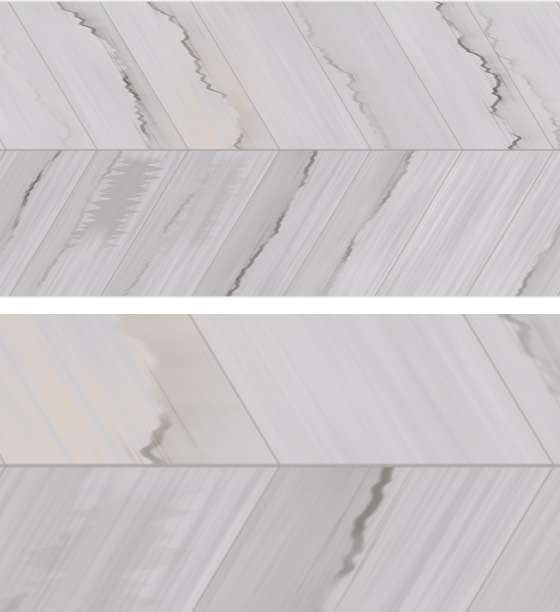
Top: the whole. Bottom: its middle third, enlarged.
Reproduce this texture procedurally as a Shadertoy shader.

```glsl
// Chevron of pale marble-wood planks: two mirrored rows of slanted boards meet at a seam.
// Mirroring the height about the seam and shearing x gives straight plank coordinates;
// each plank then gets a tone, stretched grain, a wandering vein and a stain beside it.

float hash(vec2 p) {
    p = fract(p * vec2(0.1031, 0.1137));
    p += dot(p, p.yx + 33.33);
    return fract((p.x + p.y) * p.x * 7.13);
}

vec2 gradientAt(vec2 cell) {
    float angle = 6.2832 * hash(cell + 91.0);
    return vec2(cos(angle), sin(angle));
}

float gradientNoise(vec2 p) {
    vec2 i = floor(p), f = fract(p);
    vec2 w = f * f * f * (f * (f * 6.0 - 15.0) + 10.0);
    vec2 e = vec2(1.0, 0.0);
    float low = mix(dot(gradientAt(i), f), dot(gradientAt(i + e), f - e), w.x);
    float high = mix(dot(gradientAt(i + e.yx), f - e.yx), dot(gradientAt(i + 1.0), f - 1.0), w.x);
    return mix(low, high, w.y);
}

float fbm(vec2 p) {
    float sum = 0.0, gain = 1.0;
    for (int i = 0; i < 4; i++) {
        sum += gain * gradientNoise(p);
        p = p * 2.03 + 17.0;
        gain *= 0.5;
    }
    return sum;
}

// Per plank: vein position, vein strength, signed stain width, tone shift
const vec4 upperPlanks[7] = vec4[7](
    vec4(0.70, 0.10, 0.10, 0.00), vec4(0.70, 0.85, 0.22, 0.00),
    vec4(0.58, 0.80, 0.22, 0.01), vec4(0.30, 0.00, 0.10, -0.005),
    vec4(0.14, 0.35, 0.22, -0.01), vec4(0.68, 0.95, 0.14, 0.01),
    vec4(0.10, 0.30, 0.10, 0.01));
const vec4 lowerPlanks[7] = vec4[7](
    vec4(0.58, 0.80, -0.25, -0.03), vec4(0.25, 0.30, -0.30, -0.03),
    vec4(0.30, 0.40, -0.30, -0.03), vec4(0.43, 0.90, -0.35, -0.03),
    vec4(0.45, 0.75, -0.45, -0.005), vec4(0.50, 0.00, 0.20, -0.005),
    vec4(0.55, 0.60, 0.30, -0.005));

void mainImage(out vec4 fragColor, in vec2 fragCoord) {
    vec2 p = fragCoord / iResolution.y;
    p.x *= 1.882 * iResolution.y / iResolution.x;
    float pixel = 1.0 / iResolution.y;

    // Plank coordinates: across the boards, and distance from the seam
    float fromSeam = abs(p.y - 0.497);
    float lower = step(p.y, 0.497);
    float across = p.x + 0.6 * fromSeam;
    float s = (across - 0.02) / 0.307;
    float index = clamp(floor(s), 0.0, 6.0);
    float f = s - index;
    vec4 plank = lower > 0.5 ? lowerPlanks[int(index)] : upperPlanks[int(index)];
    float seed = index * 13.7 + lower * 57.3;

    // Base tone with clouds and grain running along the board
    float cloud = fbm(vec2(across * 7.0 + seed, fromSeam * 3.0));
    float grain = fbm(vec2(across * 55.0 + seed, fromSeam * 2.5));
    float fiber = gradientNoise(vec2(across * 190.0 + seed, fromSeam * 6.0));
    vec3 color = vec3(0.815, 0.806, 0.814) + plank.w + 0.025 * cloud;
    color += mix(0.02, 0.06, lower) * grain + mix(0.012, 0.03, lower) * fiber;

    // Wandering vein, straighter in the lower row
    float wander = 0.30 * gradientNoise(vec2(fromSeam * 5.0, seed))
        + 0.12 * gradientNoise(vec2(fromSeam * 22.0, seed + 5.0))
        + 0.07 * gradientNoise(vec2(fromSeam * 75.0, seed + 9.0));
    float offset = f - plank.x - wander * mix(1.0, 0.45, lower);

    // Soft stain fading away from one side of the vein
    float side = offset * sign(plank.z);
    float stain = smoothstep(-0.02, 0.03, side) * exp(-max(side, 0.0) / abs(plank.z));
    stain *= clamp(0.6 + 0.8 * cloud + 0.5 * grain, 0.0, 1.0);
    color = mix(color, vec3(0.60, 0.58, 0.57), stain * plank.y * 0.75);

    // Dark core, broken up along its length, with thin parallel streaks
    float breakup = smoothstep(-0.35, 0.3, fbm(vec2(fromSeam * 9.0, seed + 3.0)));
    float core = 1.0 - smoothstep(0.008, 0.03 + 2.0 * pixel, abs(offset));
    float streak = smoothstep(0.15, 0.45, grain + 0.4 * fiber) * exp(-abs(offset) * 9.0);
    color = mix(color, vec3(0.45, 0.42, 0.40), plank.y * (0.75 * core * breakup + 0.4 * streak));

    // Warm mineral bloom in the upper row
    float bloom = exp(-dot((p - vec2(0.71, 0.63)) * vec2(9.0, 6.0), (p - vec2(0.71, 0.63)) * vec2(9.0, 6.0)));
    color = mix(color, vec3(0.86, 0.80, 0.75), bloom * (1.0 - lower) * clamp(0.6 + cloud + grain, 0.0, 1.0));

    // Grey combed patches with ragged teeth on two lower boards
    float teeth = 0.25 * gradientNoise(vec2(fromSeam * 70.0, seed));
    float comb = smoothstep(0.32, 0.38, f + teeth) * (1.0 - smoothstep(0.72, 0.80, f - teeth));
    comb *= smoothstep(0.01, 0.05, fromSeam) * (1.0 - smoothstep(0.28, 0.38, fromSeam + 0.1 * cloud));
    float combed = lower * (step(0.5, index) * step(index, 1.5) + 0.35 * step(1.5, index) * step(index, 2.5));
    color = mix(color, vec3(0.68, 0.67, 0.67), 0.75 * comb * combed);

    // Plank joints, centre seam and pale outer border
    float joint = abs(s - round(s)) * 0.307;
    color = mix(color, vec3(0.64, 0.63, 0.62), 0.5 * (1.0 - smoothstep(0.0008, 0.0012 + 1.2 * pixel, joint)));
    color = mix(color, vec3(0.66, 0.65, 0.65), 0.8 * (1.0 - smoothstep(0.001, 0.002 + pixel, fromSeam)));
    float edge = min(p.y, 1.0 - p.y);
    color = mix(vec3(0.93, 0.93, 0.92), color, smoothstep(0.005 - pixel, 0.006 + pixel, edge));

    fragColor = vec4(clamp(color, 0.0, 1.0), 1.0);
}
```
